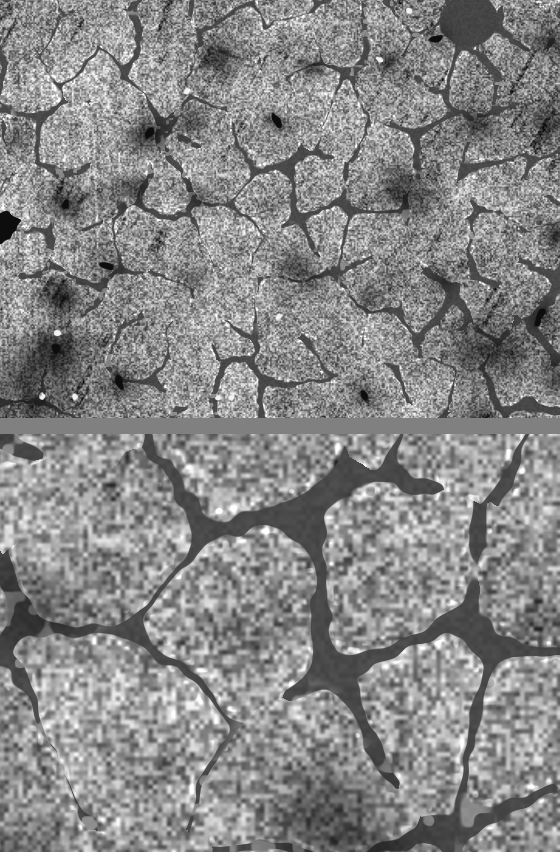
Top: the whole. Bottom: its middle third, enlarged.
Write a Shadertoy shader that draws this texture.

```glsl
// Grey micrograph of a cast alloy: speckled rounded grains in a dark, broken boundary film.
#define GRAINS 8.3        // grains per canvas height
#define FILM_WIDTH 0.040  // half width of the film, in grains
#define FILM_VARY 0.13    // how much the film swells and thins
#define GAP_SHARE 0.48    // share of boundaries that are interrupted
#define ROUNDNESS 15.0    // lower gives rounder grains and larger pools
#define FILM_GREY 0.285
#define GRAIN_GREY 0.582
#define SPECKLE 0.50
#define SMUDGES 5.0       // smudge cells per canvas height
#define SMUDGE_DEPTH 0.62

vec2 hash22(vec2 p) {
    vec3 q = fract(p.xyx * vec3(0.1031, 0.1030, 0.0973));
    q += dot(q, q.yzx + 33.33);
    return fract((q.xx + q.yz) * q.zy);
}

float noise(vec2 p) {
    vec2 i = floor(p), f = fract(p);
    f = f * f * (3.0 - 2.0 * f);
    float low = mix(hash22(i).x, hash22(i + vec2(1, 0)).x, f.x);
    float high = mix(hash22(i + vec2(0, 1)).x, hash22(i + vec2(1, 1)).x, f.x);
    return mix(low, high, f.y);
}

float fbm(vec2 p) {
    float sum = 0.0, amp = 0.5;
    for (int i = 0; i < 4; i++) {
        sum += amp * noise(p);
        p = mat2(1.6, 1.2, -1.2, 1.6) * p + 7.3;
        amp *= 0.5;
    }
    return sum / 0.9375;
}

vec2 grainCentre(vec2 cell) {
    return cell + 0.5 + 0.84 * (hash22(cell + 41.0) - 0.5);
}

// Smoothed distance to the grain boundary; some boundaries are interrupted.
float boundary(vec2 p, out vec2 id) {
    vec2 base = floor(p), nearest = vec2(9.0);
    for (int j = -1; j <= 1; j++)
    for (int i = -1; i <= 1; i++) {
        vec2 cell = base + vec2(i, j);
        vec2 r = grainCentre(cell) - p;
        if (dot(r, r) < dot(nearest, nearest)) { nearest = r; id = cell; }
    }
    float sum = 1e-6;
    for (int j = -2; j <= 2; j++)
    for (int i = -2; i <= 2; i++) {
        if (i == 0 && j == 0) continue;
        vec2 cell = id + vec2(i, j);
        vec2 r = grainCentre(cell) - p;
        float edge = dot(0.5 * (nearest + r), normalize(r - nearest));
        vec2 h = hash22((cell + id) * 1.7 + 5.0);
        float gap = step(h.x, GAP_SHARE) * smoothstep(0.28, 0.5, noise(p * 1.6 + h.y * 30.0));
        sum += exp(-ROUNDNESS * (edge + 0.3 * gap));
    }
    return -log(sum) / ROUNDNESS;
}

// Soft dark smudges (x), some with a hard black pit in the middle (y).
vec2 smudges(vec2 p, float aa) {
    vec2 q = p * SMUDGES, base = floor(q), result = vec2(0);
    for (int j = -1; j <= 1; j++)
    for (int i = -1; i <= 1; i++) {
        vec2 cell = base + vec2(i, j);
        vec2 h = hash22(cell + 17.0), k = hash22(cell + 83.0);
        vec2 r = q - cell - 0.15 - 0.7 * h;
        float angle = 6.283 * k.y;
        vec2 t = vec2(r.x * cos(angle) + r.y * sin(angle), r.y * cos(angle) - r.x * sin(angle));
        float size = mix(0.12, 0.32, h.y * h.x + 0.3 * k.y);
        float present = step(k.x, 0.68);
        result.x += present * exp(-dot(r * vec2(0.8, 1.1), r) / (size * size)) * mix(0.5, 1.0, h.x);
        float pit = length(t * vec2(0.6, 1.3)) - 0.055 + 0.05 * (noise(q * 14.0) - 0.5);
        result.y = max(result.y, step(k.x, 0.11) * (1.0 - smoothstep(-aa, aa, pit)));
    }
    return result;
}

void mainImage(out vec4 fragColor, in vec2 fragCoord) {
    vec2 p = fragCoord / iResolution.y;
    float px = 1.0 / iResolution.y;
    float side = p.x * iResolution.y / iResolution.x;

    // Grain outlines, bent and made ragged
    vec2 bend = vec2(fbm(p * 9.0), fbm(p * 9.0 + 31.0)) - 0.5;
    vec2 ragged = vec2(noise(p * 75.0), noise(p * 75.0 + 19.0)) - 0.5;
    vec2 id;
    float d = boundary((p + 0.05 * bend + 0.006 * ragged) * GRAINS, id);
    float width = FILM_WIDTH + FILM_VARY * (fbm(p * 7.0 + 3.0) - 0.5) + 0.02 * (side - 0.5);
    float depth = d - width;
    vec2 grain = hash22(id + 7.0);

    // Mottled and speckled grain surface
    float fine = noise(p * 270.0) - 0.5, medium = noise(p * 120.0) - 0.5;
    float grey = GRAIN_GREY + 0.07 * (0.45 - side) + 0.07 * (grain.x - 0.5);
    grey += 0.30 * (fbm(p * 4.0 + 11.0) - 0.5) + 0.22 * (fbm(p * 22.0) - 0.5);
    grey += SPECKLE * fine + 0.22 * medium;

    // Upright polishing marks and slanted scratches within some grains
    float upright = noise(vec2(p.x * 150.0 + p.y * 5.0, p.y * 5.0)) - 0.5;
    grey += 0.20 * upright * smoothstep(0.9, 0.1, side) * smoothstep(0.35, 0.65, noise(p * 5.0));
    vec2 slant = vec2(p.x * 0.86 - p.y * 0.5, p.x * 0.5 + p.y * 0.86);
    float scratch = smoothstep(0.62, 0.85, noise(slant * vec2(95.0, 9.0)));
    grey -= 0.20 * scratch * step(0.66, grain.y) * smoothstep(0.4, 0.6, noise(p * 16.0));

    // Bright dotted rim, then the film with its fine light islands
    float rim = exp(-pow((depth - 0.035) / 0.025, 2.0));
    grey += 0.30 * rim * smoothstep(0.55, 0.85, noise(p * 190.0 + 5.0));
    float aa = 0.8 * px * GRAINS;
    float film = 1.0 - smoothstep(-aa, aa, depth);
    float islands = smoothstep(0.62, 0.76, noise(p * 95.0)) * smoothstep(0.56, 0.66, noise(p * 9.0 + 57.0));
    float filmGrey = FILM_GREY + 0.06 * fine + 0.27 * islands;
    grey = mix(grey, filmGrey, film);

    // One large smooth inclusion near the upper right
    float disc = length(p - vec2(1.12, 0.95)) - 0.068 + 0.012 * (noise(p * 30.0) - 0.5);
    grey = mix(grey, 0.27 + 0.05 * fine, 1.0 - smoothstep(-px, px, disc));

    // Smudges, pits and the stained lower left corner
    vec2 dirt = smudges(p + 0.025 * bend, px * SMUDGES);
    float corner = exp(-dot(p - vec2(0.07, 0.06), p - vec2(0.07, 0.06)) / 0.012);
    float stain = min(dirt.x + 0.8 * corner, 1.0) * (0.55 + 0.9 * fbm(p * 28.0 + 9.0));
    grey *= 1.0 - SMUDGE_DEPTH * min(stain, 1.2);
    float hole = length(p - vec2(0.008, 0.46)) - 0.032 + 0.03 * (noise(p * 55.0) - 0.5);
    grey = mix(grey, 0.05, max(dirt.y, 1.0 - smoothstep(-px, px, hole)));

    // Sparse white particles, mostly in the stained corner
    vec2 cell = floor(p * 26.0), h = hash22(cell + 61.0);
    float speck = length(fract(p * 26.0) - 0.3 - 0.4 * h.yx) - 0.19 + 0.16 * (noise(p * 130.0) - 0.5);
    float chance = 0.003 + 0.22 * corner;
    grey = mix(grey, 0.95, step(h.x, chance) * (1.0 - smoothstep(-26.0 * px, 26.0 * px, speck)));

    fragColor = vec4(vec3(clamp(grey, 0.03, 1.0)), 1.0);
}
```
